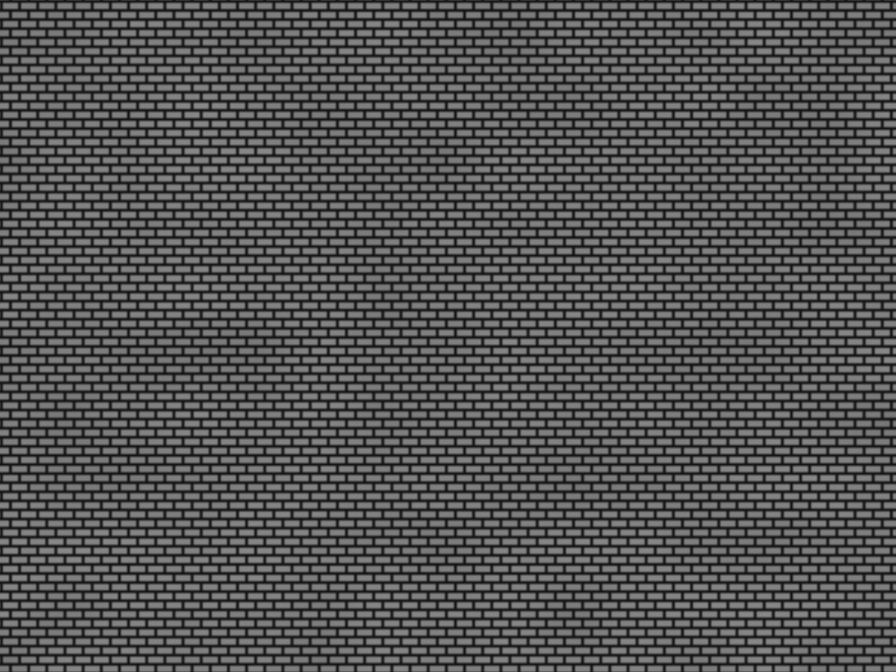
A WebGL 1 fragment shader for this texture:

```glsl
precision highp float;
// Fine grey brick wall in running bond, with soft dark joints and faint mottling.

uniform vec2 u_resolution;

#define ROWS 74.0            // courses over the canvas height
#define BRICK_LENGTH 2.0     // brick length in course heights
#define JOINT_HALF 0.155     // half the joint width in course heights
#define EDGE_SOFTNESS 0.205  // half the width of the brick edge ramp
#define PATCH_SIZE 7.0       // mottling patch size in course heights
#define PATCH_AMOUNT 0.10    // brightness range of the patches
#define BRICK_AMOUNT 0.04    // brightness range between bricks
#define BRICK_COLOR vec3(0.50)
#define MORTAR_COLOR vec3(0.07)

float hash(vec2 p) {
  vec3 q = fract(vec3(p.xyx) * 0.1031);
  q += dot(q, q.yzx + 33.33);
  return fract((q.x + q.y) * q.z);
}

// Smooth value noise from 0 to 1.
float noise(vec2 p) {
  vec2 i = floor(p);
  vec2 f = fract(p);
  f = f * f * (3.0 - 2.0 * f);
  float low = mix(hash(i), hash(i + vec2(1.0, 0.0)), f.x);
  float high = mix(hash(i + vec2(0.0, 1.0)), hash(i + vec2(1.0, 1.0)), f.x);
  return mix(low, high, f.y);
}

void main() {
  // Square units: one course is one unit high, a full joint lies at top and left.
  float coursesPerPixel = ROWS / u_resolution.y;
  vec2 p = gl_FragCoord.xy * coursesPerPixel + vec2(-JOINT_HALF, JOINT_HALF);

  // Running bond: every other course moves by half a brick.
  float shift = 0.5 * (1.0 - mod(floor(p.y), 2.0));
  vec2 grid = vec2(p.x / BRICK_LENGTH + shift, p.y);
  vec2 cell = fract(grid);
  vec2 toJoint = min(cell, 1.0 - cell) * vec2(BRICK_LENGTH, 1.0);

  // Soft brick edges, never narrower than a pixel.
  float soft = max(EDGE_SOFTNESS, 0.5 * coursesPerPixel);
  vec2 edge = smoothstep(JOINT_HALF - soft, JOINT_HALF + soft, toJoint);

  // Faint brightness differences across the wall and from brick to brick.
  float tone = 1.0 + PATCH_AMOUNT * (noise(p / PATCH_SIZE) - 0.5)
             + BRICK_AMOUNT * (hash(floor(grid) + 7.0) - 0.5);

  vec3 color = mix(MORTAR_COLOR, BRICK_COLOR * tone, edge.x * edge.y);
  gl_FragColor = vec4(color, 1.0);
}
```
